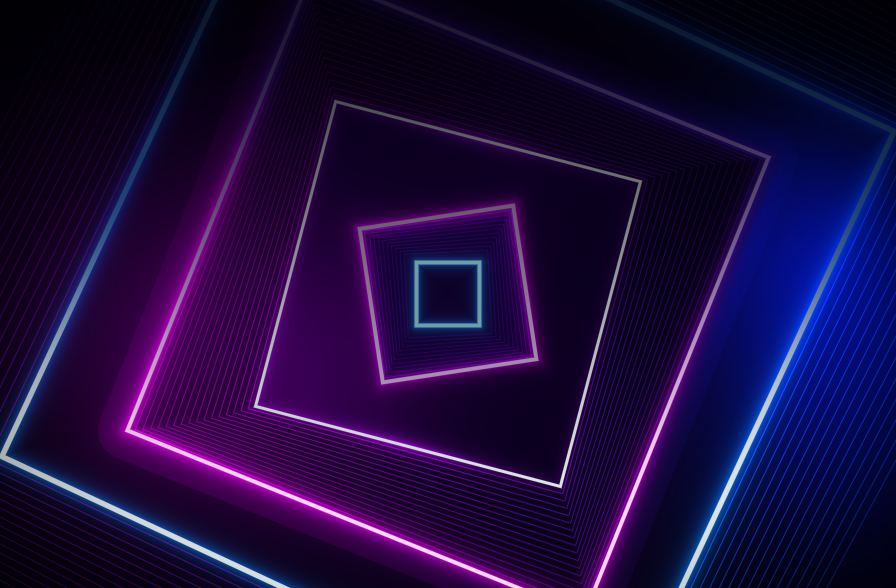
Give the GLSL for this background, as a WebGL 2 fragment shader.

```glsl
#version 300 es
precision highp float;
// Nested neon square frames, each turned a little further, on a dark violet and blue field.
// Frames are box distances with a crisp core and exponential glow; loops blend
// size and angle between frames to draw the fans of hairlines.

uniform vec2 u_resolution;
out vec4 fragColor;

const vec3 INK = vec3(0.006, 0.0, 0.035);
const vec3 VIOLET = vec3(0.24, 0.0, 0.27);
const vec3 MAGENTA = vec3(0.80, 0.0, 0.76);
const vec3 BLUE = vec3(0.0, 0.20, 0.90);
const vec3 CYAN = vec3(0.0, 0.62, 0.95);
const vec3 WHITE = vec3(0.88, 0.92, 0.92);

// Frames as (half side, angle), from the innermost outwards.
const vec2 CORE = vec2(0.0535, 0.0);
const vec2 TILTED = vec2(0.132, 0.150);
const vec2 PALE = vec2(0.268, -0.257);
const vec2 PINK = vec2(0.419, -0.383);
const vec2 OUTER = vec2(0.571, -0.436);

vec2 rotate(vec2 p, float a) {
    float c = cos(a), s = sin(a);
    return vec2(c * p.x + s * p.y, c * p.y - s * p.x);
}

// Distance with mitred corners, for crisp lines and fills.
float sharpBox(vec2 p, vec2 frame) {
    vec2 q = abs(rotate(p, frame.y));
    return max(q.x, q.y) - frame.x;
}

// Euclidean distance with rounded outer corners, for glows.
float roundBox(vec2 p, vec2 frame) {
    vec2 q = abs(rotate(p, frame.y)) - frame.x;
    return length(max(q, 0.0)) + min(max(q.x, q.y), 0.0);
}

float fill(float d, float px) { return 1.0 - smoothstep(-px, px, d); }

float stroke(float d, float halfWidth, float px) { return fill(abs(d) - halfWidth, px); }

float glow(float d, float radius) { return exp(-abs(d) / radius); }

float spot(vec2 p, vec2 center, float radius) {
    vec2 q = (p - center) / radius;
    return exp(-dot(q, q));
}

// Hairline squares blended from one frame to another.
float fan(vec2 p, vec2 a, vec2 b, int count, float px) {
    float sum = 0.0;
    for (int i = 1; i < count; i++) {
        float t = float(i) / float(count);
        sum += stroke(sharpBox(p, mix(a, b, t)), 0.0008, px) * (1.0 - 0.4 * t);
    }
    return sum;
}

// Adds a tight halo and a wide wash, then lays the bright core over them.
vec3 neon(vec3 base, vec2 p, vec2 frame, float halfWidth, float radius, float wash, vec3 halo, vec3 core, float px) {
    float d = roundBox(p, frame);
    vec3 lit = base + halo * (0.75 * glow(d, radius) + wash * glow(d, radius * 3.5));
    return mix(lit, core, stroke(sharpBox(p, frame), halfWidth, px));
}

void main() {
    vec2 p = (gl_FragCoord.xy - 0.5 * u_resolution) / u_resolution.y;
    float px = 0.75 / u_resolution.y;
    float light = mix(0.30, 1.0, smoothstep(0.50, -0.42, p.y));
    float right = smoothstep(-0.35, 0.55, p.x);
    float low = smoothstep(0.45, -0.35, p.y);

    // Ambient field: violet on the left, blue beyond the right edges.
    float pinkDist = roundBox(p, PINK);
    float outsidePink = smoothstep(-0.01, 0.03, pinkDist);
    vec3 color = INK + VIOLET * 0.62 * spot(p, vec2(-0.46, -0.08), 0.30);
    color += vec3(0.0, 0.045, 0.44) * spot(p, vec2(0.64, 0.06), 0.22) * outsidePink;
    color += vec3(0.0, 0.025, 0.24) * spot(p, vec2(0.66, -0.22), 0.24) * outsidePink;
    color += vec3(0.035, 0.0, 0.08) * spot(p, vec2(0.0, -0.15), 0.5);

    // Translucent rounded border around the pink frame.
    float border = fill(pinkDist - 0.05, px) * smoothstep(-0.01, 0.0, pinkDist);
    color += mix(vec3(0.08, 0.0, 0.08), vec3(0.0, 0.01, 0.06), right) * border * light;

    // Hairline fans between and beyond the large frames.
    vec3 fanTint = mix(vec3(0.46, 0.02, 0.46), vec3(0.18, 0.06, 0.58), right);
    color += fanTint * fan(p, PALE, PINK, 17, px) * mix(0.22, 0.95, low);
    vec3 farTint = mix(vec3(0.30, 0.04, 0.46), vec3(0.08, 0.26, 0.70), right);
    color += farTint * fan(p, OUTER, vec2(0.82, -0.50), 16, px) * mix(0.25, 0.85, low);

    // Outer cyan frame, washing blue over the right side only.
    float cyanMix = mix(0.15, 0.75, low);
    vec3 outerHalo = mix(BLUE, CYAN, cyanMix) * light;
    vec3 outerCore = mix(vec3(0.22, 0.50, 0.90), WHITE, smoothstep(0.2, 1.0, low)) * light;
    color = neon(color, p, OUTER, 0.0046, 0.012, mix(0.03, 0.14, right), outerHalo, outerCore, px);

    // Pink frame, cooling towards blue at the top.
    float warm = max(low, smoothstep(-0.1, -0.4, p.x) * smoothstep(0.5, 0.15, p.y));
    vec3 pinkHalo = mix(vec3(0.18, 0.08, 0.75), MAGENTA, warm) * light;
    vec3 pinkCore = mix(vec3(0.55, 0.42, 0.85), vec3(1.0, 0.85, 0.96), low) * light;
    color = neon(color, p, PINK, 0.0034, 0.011, mix(0.22, 0.04, right), pinkHalo, pinkCore, px);

    // Pale frame: violet panel, with hot spots at the middle of its edges.
    vec3 panel = vec3(0.035, 0.0, 0.115) + VIOLET * 0.80 * spot(p, vec2(-0.30, -0.13), 0.24);
    color = mix(color, panel, fill(sharpBox(p, PALE), px));
    float along = rotate(p, PALE.y).x;
    float heat = 0.2 + 0.65 * exp(-along * along / 0.012) + 0.35 * (1.0 - right);
    vec3 paleHalo = mix(MAGENTA, BLUE, 0.2) * heat * light;
    color = neon(color, p, PALE, 0.0026, 0.008, 0.10, paleHalo, WHITE * light, px);

    // Tilted frame around a receding shaft.
    color = mix(color, vec3(0.055, 0.0, 0.16), fill(sharpBox(p, TILTED), px));
    color += vec3(0.10, 0.01, 0.24) * fan(p, TILTED, vec2(0.065, 0.04), 11, px);
    vec3 tiltedCore = vec3(0.70, 0.60, 0.74) * light * 1.1;
    color = neon(color, p, TILTED, 0.0034, 0.008, 0.12, MAGENTA * 0.75, tiltedCore, px);

    // Small cyan frame at the heart.
    color = mix(color, vec3(0.05, 0.0, 0.15), fill(sharpBox(p, CORE), px));
    color = neon(color, p, CORE, 0.0034, 0.006, 0.10, CYAN * 0.72, vec3(0.44, 0.62, 0.65), px);

    // Darkened top and corners.
    float shade = 1.0 - 0.55 * smoothstep(0.50, 1.0, length(p * vec2(0.85, 1.1)));
    shade *= 1.0 - 0.30 * smoothstep(0.25, 0.50, p.y);
    fragColor = vec4(clamp(color * shade, 0.0, 1.0), 1.0);
}
```
